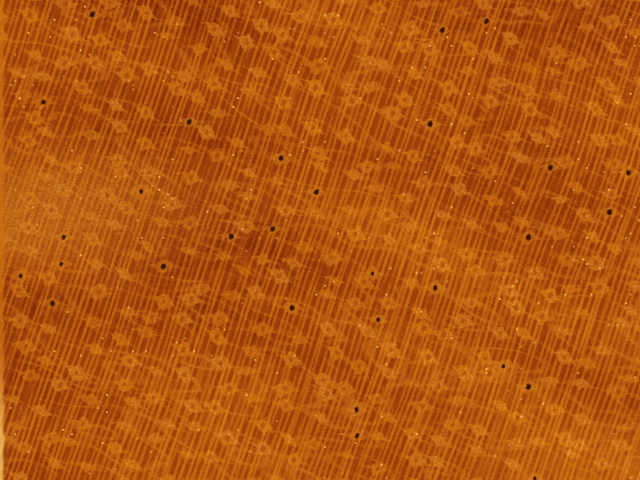
Give the GLSL for this texture, as a Shadertoy shader.

```glsl
// Polished end grain of a tropical hardwood under a warm lamp.
// Fine slanted rays cross a brown ground; jittered cells hold winged pale
// patches around the pores, and ridged gradient noise links them into bands.

const float GRAIN_TILT = 0.33;               // lean of the rays, radians
const float RAY_DENSITY = 84.0;              // rays per canvas height
const vec2 PATCH_CELL = vec2(0.072, 0.050);  // spacing of the pore patches
const float PATCH_HEIGHT = 0.0105;
const float PORE_RADIUS = 0.0045;
const float OPEN_PORE_SHARE = 0.045;

const vec3 UMBER  = vec3(0.49, 0.16, 0.02);
const vec3 RUSSET = vec3(0.61, 0.25, 0.04);
const vec3 AMBER  = vec3(0.72, 0.36, 0.06);
const vec3 GOLD   = vec3(0.80, 0.43, 0.07);
const vec3 STRAW  = vec3(0.89, 0.57, 0.18);
const vec3 DULL   = vec3(0.76, 0.45, 0.13);
const vec3 HOLLOW = vec3(0.17, 0.05, 0.02);
const vec3 GLINT  = vec3(1.00, 0.80, 0.42);

vec2 hash2(vec2 cell) {
    uvec2 q = uvec2(ivec2(cell)) * uvec2(1597334673u, 3812015801u);
    uint n = (q.x ^ q.y) * 1597334673u;
    n = (n ^ (n >> 15)) * 2246822519u;
    n ^= n >> 13;
    return vec2(n & 65535u, n >> 16) / 65535.0;
}

float gradientDot(vec2 cell, vec2 offset) {
    float angle = 6.2832 * hash2(cell).x;
    return dot(vec2(cos(angle), sin(angle)), offset);
}

// Gradient noise, roughly -0.7 to 0.7
float noise(vec2 p) {
    vec2 i = floor(p), f = p - i;
    vec2 s = f * f * f * (f * (f * 6.0 - 15.0) + 10.0);
    vec2 e = vec2(1.0, 0.0);
    return mix(mix(gradientDot(i, f), gradientDot(i + e.xy, f - e.xy), s.x),
               mix(gradientDot(i + e.yx, f - e.yx), gradientDot(i + e.xx, f - e.xx), s.x), s.y);
}

// Thin pale lines along g.y with uneven gaps and strength
float rays(vec2 g) {
    float x = g.x * RAY_DENSITY, line = 0.0;
    for (int k = -1; k <= 1; k++) {
        float id = floor(x) + float(k);
        vec2 rnd = hash2(vec2(id, 71.0));
        float d = abs(x - id - 0.5 - 0.5 * (rnd.x - 0.5));
        float strength = 0.5 + 0.5 * rnd.y + 0.6 * noise(vec2(id * 3.7, g.y * 13.0));
        line = max(line, smoothstep(0.42, 0.06, d) * strength);
    }
    return clamp(line, 0.0, 1.0);
}

// x: winged patch, y: reddish pore, z: open dark pore
vec3 porePatches(vec2 g, float pixel) {
    vec3 result = vec3(0.0);
    float row = floor(g.y / PATCH_CELL.y);
    float ragged = 0.006 * noise(g * 75.0) + 0.004 * noise(g * 150.0);
    for (int j = -1; j <= 1; j++) {
        float r = row + float(j);
        float shift = hash2(vec2(r, 19.0)).x;
        float column = floor(g.x / PATCH_CELL.x + shift);
        for (int i = -1; i <= 1; i++) {
            vec2 id = vec2(column + float(i), r);
            vec2 rnd = hash2(id), kind = hash2(id + 137.0);
            vec2 center = (id + 0.5 + 0.62 * (rnd - 0.5) - vec2(shift, 0.0)) * PATCH_CELL;
            vec2 q = g - center;
            // A round body that tapers into two thin wings
            float body = exp(-pow(q.x / 0.014, 2.0));
            float wings = 0.42 * exp(-pow(q.x / 0.030, 2.0));
            float halfHeight = PATCH_HEIGHT * (0.65 + 0.6 * kind.x) * (body + wings);
            float bend = (kind.y - 0.5) * 0.5 * q.x;
            float edge = halfHeight - abs(q.y + bend + ragged);
            result.x = max(result.x, smoothstep(-0.0025, 0.006, edge) * (0.7 + 0.3 * kind.y));
            // The pore sits in the body
            float d = length(q * vec2(1.0, 0.8) + 0.3 * ragged);
            float radius = PORE_RADIUS * (0.65 + 0.6 * rnd.y);
            float pore = smoothstep(radius + pixel, radius * 0.5, d);
            result.y = max(result.y, pore * smoothstep(0.25, 0.7, kind.x));
            result.z = max(result.z, pore * step(kind.y, OPEN_PORE_SHARE));
        }
    }
    return result;
}

vec3 woodRamp(float t) {
    vec3 c = mix(UMBER, RUSSET, smoothstep(0.0, 0.25, t));
    c = mix(c, AMBER, smoothstep(0.25, 0.50, t));
    c = mix(c, GOLD, smoothstep(0.50, 0.75, t));
    return mix(c, STRAW, smoothstep(0.75, 1.05, t));
}

void mainImage(out vec4 fragColor, in vec2 fragCoord) {
    float pixel = 1.0 / iResolution.y;
    vec2 p = fragCoord * pixel;

    // Grain frame: x across the rays, y along them, gently warped
    float c = cos(GRAIN_TILT), s = sin(GRAIN_TILT);
    vec2 g = vec2(c * p.x - s * p.y, s * p.x + c * p.y);
    g += 0.012 * vec2(noise(p * 3.0), noise(p * 4.0 + 31.0));

    float line = rays(g);
    vec3 pores = porePatches(g, pixel);
    float growth = noise(vec2(g.x * 1.6, g.y * 6.0) + 8.0);
    float ridge = abs(noise(vec2(g.x * 7.0, g.y * 24.0) + 53.0));
    float band = smoothstep(0.12, 0.0, ridge) * (0.55 + 0.6 * noise(g * 14.0));
    float fiber = noise(vec2(g.x * 150.0, g.y * 18.0));
    float grit = noise(p * 190.0);
    float haze = exp(-dot((p - vec2(0.08, 0.56)) * vec2(3.2, 9.0), (p - vec2(0.08, 0.56)) * vec2(3.2, 9.0)));
    float lamp = 0.13 * (p.x - 0.67) - 0.10 * (p.y - 0.5);

    // Tone, then colour
    float pale = max(pores.x, 0.65 * band);
    float tone = 0.36 + lamp + 0.30 * growth + 0.22 * haze;
    tone += 0.38 * (line - 0.35) * (1.0 - 0.55 * pale) + 0.36 * pale;
    tone += 0.16 * fiber * (1.0 - pale) + (0.10 + 0.16 * pale) * grit;
    vec3 color = woodRamp(tone);
    float dullness = 0.55 * pale * smoothstep(-0.25, 0.35, noise(p * 11.0)) + 0.45 * haze;
    color = mix(color, DULL + 0.12 * grit, clamp(dullness, 0.0, 0.75));
    color = mix(color, RUSSET, 0.6 * pores.y);
    color = mix(color, HOLLOW, 0.9 * pores.z);

    // Sparse glints and the bright cut edge at the lower left
    vec2 speck = p * 110.0;
    vec2 chance = hash2(floor(speck) + 400.0);
    float spark = smoothstep(0.40, 0.10, length(fract(speck) - 0.5)) * step(0.984, chance.x);
    color = mix(color, GLINT, spark * (0.25 + 0.5 * chance.y));
    float rim = smoothstep(0.012, 0.003, p.x + 0.004 * noise(p * 30.0));
    color = mix(color, mix(GOLD, GLINT, smoothstep(0.3, 0.05, p.y)), 0.75 * rim);
    fragColor = vec4(color, 1.0);
}
```
